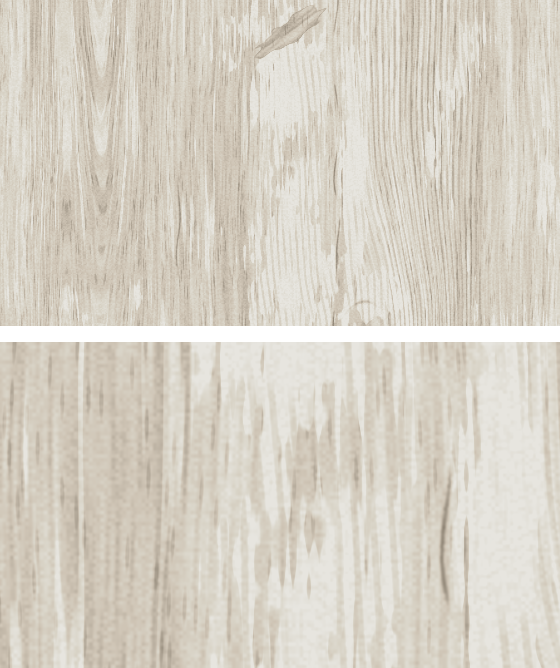
Top, the full canvas; bottom, a detail of the centre.
Reproduce this texture procedurally as a WebGL 1 fragment shader.

```glsl
precision highp float;
// Whitewashed pine boards with upright grain, worn chalky paint, cracks and knots.
// A bent grain coordinate drives stretched noise, sine growth rings and cellular
// pores; their sum is one tone value that is mapped onto a four colour ramp.

uniform vec2 u_resolution;

const vec3 SHADOW = vec3(0.73, 0.69, 0.63);
const vec3 BEIGE = vec3(0.81, 0.77, 0.71);
const vec3 CREAM = vec3(0.85, 0.83, 0.78);
const vec3 CHALK = vec3(0.89, 0.88, 0.85);

const float TAU = 6.2831853;
const float RING_FREQ = 58.0;     // growth rings per canvas height
const float ARCH_X = 0.31;        // axis of the pointed arches
const float ARCH_SLOPE = 0.11;
const float CRACK_X = 1.03;
const vec2 KNOT = vec2(1.12, 0.075);
const vec2 GASH = vec2(0.89, 0.905);
const float FIBRE = 1.7;          // contrast of hair-fine grain
const float GRAIN = 1.1;          // contrast of medium grain
const float BROAD = 1.0;          // contrast of wide tonal bands
const float GRIT = 1.0;           // contrast of surface speckle

float hash(vec2 c) {
  return fract(sin(dot(c, vec2(127.1, 311.7))) * 43758.545);
}

float noise(vec2 q) {
  vec2 c = floor(q), f = fract(q);
  f = f * f * (3.0 - 2.0 * f);
  return mix(mix(hash(c), hash(c + vec2(1, 0)), f.x),
             mix(hash(c + vec2(0, 1)), hash(c + vec2(1, 1)), f.x), f.y);
}

// Cellular dots, present in some of the cells only
float flecks(vec2 q) {
  vec2 cell = floor(q);
  float m = 0.0;
  for (int j = -1; j <= 1; j++) {
    for (int i = -1; i <= 1; i++) {
      vec2 c = cell + vec2(i, j);
      float d = length(q - c - vec2(hash(c), hash(c + 7.3)));
      m = max(m, step(0.74, hash(c + 3.1)) * (1.0 - smoothstep(0.15, 0.45, d)));
    }
  }
  return m;
}

float band(float x, float a, float b, float soft) {
  return smoothstep(a - soft, a + soft, x) * (1.0 - smoothstep(b - soft, b + soft, x));
}

float bump(float x, float centre, float width) {
  float d = (x - centre) / width;
  return exp(-d * d);
}

float blob(vec2 p, vec2 centre, vec2 radius) {
  return 1.0 - length((p - centre) / radius);
}

// Thin wandering split, broken along its length
float crack(vec2 p, float x, float width) {
  float path = x + 0.018 * (noise(vec2(p.y * 9.0, x * 40.0)) - 0.5) + 0.004 * sin(p.y * 6.0);
  float gap = smoothstep(0.35, 0.6, noise(vec2(x * 90.0, p.y * 14.0)));
  return bump(p.x, path, width) * gap;
}

// Horizontal coordinate that follows the fibres
float grainCoord(vec2 p) {
  float x = p.x + 0.005 * sin(p.y * 5.0 + p.x * 9.0) + 0.002 * sin(p.y * 14.0 - p.x * 21.0);
  float d = x - ARCH_X;
  float arch = sqrt(d * d + 0.0003) - ARCH_SLOPE * p.y * exp(-d * d * 45.0);
  arch += 0.014 * (noise(p * vec2(12.0, 5.0)) - 0.5);
  x = mix(x, ARCH_X + arch, band(x, 0.16, 0.48, 0.06));
  float around = smoothstep(1.02, 1.2, p.x) * (1.0 - smoothstep(1.2, 1.5, p.x));
  return x - 0.085 * around * exp(-p.y * p.y * 9.0);
}

void main() {
  vec2 p = gl_FragCoord.xy / u_resolution.y;
  float g = grainCoord(p);
  float fine = noise(vec2(g * 200.0, p.y * 9.0)) - 0.5;
  float medium = noise(vec2(g * 75.0, p.y * 2.2)) - 0.5;
  float broad = noise(vec2(g * 15.0, p.y * 0.8 + 4.0)) - 0.5;

  // Boards
  float leftBoard = band(p.x, 0.08, 0.78, 0.008);
  float ringBoard = band(p.x, 1.09, 1.47, 0.05);
  float tone = 2.12 - 0.6 * leftBoard - 0.35 * band(p.x, 0.78, 1.05, 0.01);
  tone -= 0.5 * bump(p.x, 1.45, 0.05) + 0.4 * bump(p.x, 0.75, 0.035);
  tone += FIBRE * fine + GRAIN * medium + BROAD * broad;

  // Growth rings and pale streaks
  float ring = 0.5 + 0.5 * sin(TAU * (RING_FREQ * g + 1.2 * noise(vec2(g * 9.0, p.y))));
  float ringFade = 0.4 + 1.2 * noise(vec2(g * 40.0, p.y * 5.0));
  tone += ringBoard * ringFade * (0.4 - 1.5 * smoothstep(0.45, 0.95, ring));
  float streak = noise(vec2(g * 85.0, p.y * 3.2 + 9.0));
  tone += 1.3 * leftBoard * smoothstep(0.72, 0.82, streak + 0.15 * fine);

  // Worn paint with fibrous edges and pale grooves
  float worn = max(blob(p, vec2(0.9, 0.76), vec2(0.13, 0.2)),
                   blob(p, vec2(0.9, 0.2), vec2(0.14, 0.33)));
  worn = max(worn, blob(p, vec2(1.085, 0.42), vec2(0.045, 0.5)));
  worn = max(worn, blob(p, KNOT + vec2(0.02, 0.01), vec2(0.1, 0.09)));
  worn = max(worn, 1.6 * noise(p * vec2(9.0, 3.5) + 2.0) - 1.4);
  worn += 0.6 * fine + 0.5 * (noise(p * vec2(26.0, 11.0)) - 0.5);
  worn += 0.5 * (noise(p * vec2(80.0, 34.0)) - 0.5);
  float paint = smoothstep(0.08, 0.2, worn);
  float groove = 0.5 + 0.5 * sin(TAU * (50.0 * p.x + 4.0 * p.y + noise(p * 6.0)));
  float grooveFade = smoothstep(0.25, 0.7, noise(p * vec2(18.0, 9.0)));
  float chalkTone = 3.3 + 0.4 * fine - 1.4 * smoothstep(0.5, 0.95, groove) * grooveFade;
  tone = mix(tone, chalkTone, 0.92 * paint);

  // Slanted gash and lower knot
  vec2 s = mat2(0.8, -0.6, 0.6, 0.8) * (p - GASH);
  float gash = blob(s, vec2(0.0), vec2(0.125, 0.034)) + 0.5 * (noise(s * vec2(25.0, 90.0)) - 0.5);
  tone = mix(tone, 0.8 + 2.4 * (noise(s * vec2(14.0, 150.0)) - 0.5), smoothstep(0.0, 0.12, gash));
  tone -= 1.3 * bump(gash, 0.06, 0.05);
  vec2 k = p - KNOT;
  tone -= 2.4 * bump(k.y, -10.0 * k.x * k.x, 0.005) * bump(k.x, -0.01, 0.035);

  // Pores, cracks and speckle
  tone -= 1.2 * flecks(vec2(g * 150.0, p.y * 18.0)) * (1.0 - 0.75 * paint);
  tone -= 3.0 * crack(p, CRACK_X, 0.0028);
  tone -= 3.0 * crack(p, 0.075, 0.0028) * (1.0 - smoothstep(0.2, 0.5, p.y));
  tone -= 2.6 * crack(p, 0.545, 0.0028) * band(p.y, 0.06, 0.42, 0.06);
  tone += GRIT * (noise(p * 260.0) - 0.5);

  vec3 colour = mix(SHADOW, BEIGE, clamp(tone, -2.5, 1.0));
  colour += (CREAM - BEIGE) * clamp(tone - 1.0, 0.0, 1.0);
  colour += (CHALK - CREAM) * clamp(tone - 2.0, 0.0, 1.35);
  gl_FragColor = vec4(colour, 1.0);
}
```
